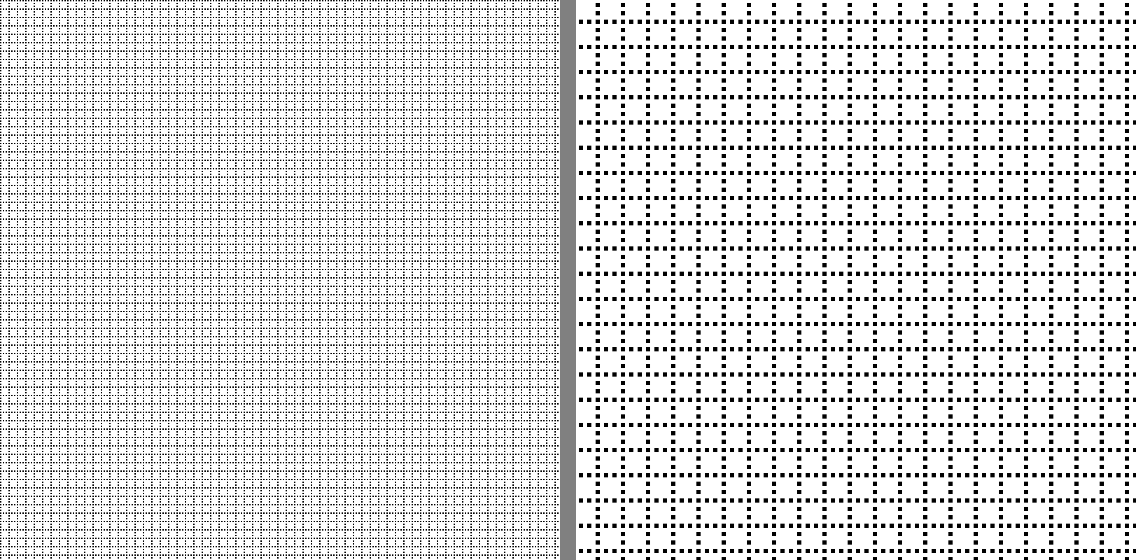
Left: the whole. Right: its middle third, enlarged.
Give the GLSL for this pattern, as a WebGL 1 fragment shader.

```glsl
precision highp float;
// Fine square grid of dotted black lines on white. Square dots sit on a lattice
// two units apart, and only every third row and column of the lattice is inked.
// A box filter a bit narrower than a pixel keeps the dots both even and crisp.

uniform vec2 u_resolution;

const float UNITS_ACROSS = 400.0; // canvas width in dot widths
const float DOT_SIZE = 1.0;
const float DOT_PITCH = 2.0;
const float LINE_PITCH = 6.0;     // 66 2/3 grid cells across and down
const float EDGE_SOFTNESS = 0.62; // filter width as a share of one pixel
const vec3 PAPER = vec3(1.0);
const vec3 INK = vec3(0.0);

// Integral from 0 to x of a pulse train whose pulses start each period.
vec2 pulseIntegral(vec2 x, float period, float width) {
  vec2 cycle = floor(x / period);
  return cycle * width + min(x - cycle * period, vec2(width));
}

// Share of a box around the centre covered by the pulses, per axis.
vec2 pulseCoverage(vec2 centre, float boxSize, float period, float width) {
  // Wrapping first keeps the difference of integrals precise.
  vec2 local = mod(centre, period);
  vec2 low = pulseIntegral(local - 0.5 * boxSize, period, width);
  vec2 high = pulseIntegral(local + 0.5 * boxSize, period, width);
  return (high - low) / boxSize;
}

// Union of the dotted rows and dotted columns; crossings are counted once.
float dottedGrid(vec2 p, float boxSize) {
  vec2 dots = pulseCoverage(p, boxSize, DOT_PITCH, DOT_SIZE);
  vec2 lines = pulseCoverage(p, boxSize, LINE_PITCH, DOT_SIZE);
  return lines.x * dots.y + dots.x * lines.y - lines.x * lines.y;
}

void main() {
  // Grid units, anchored at the upper left corner.
  float pixelSize = UNITS_ACROSS / u_resolution.x;
  vec2 fromTopLeft = vec2(gl_FragCoord.x, u_resolution.y - gl_FragCoord.y);
  float ink = dottedGrid(fromTopLeft * pixelSize, pixelSize * EDGE_SOFTNESS);
  gl_FragColor = vec4(mix(PAPER, INK, clamp(ink, 0.0, 1.0)), 1.0);
}
```
